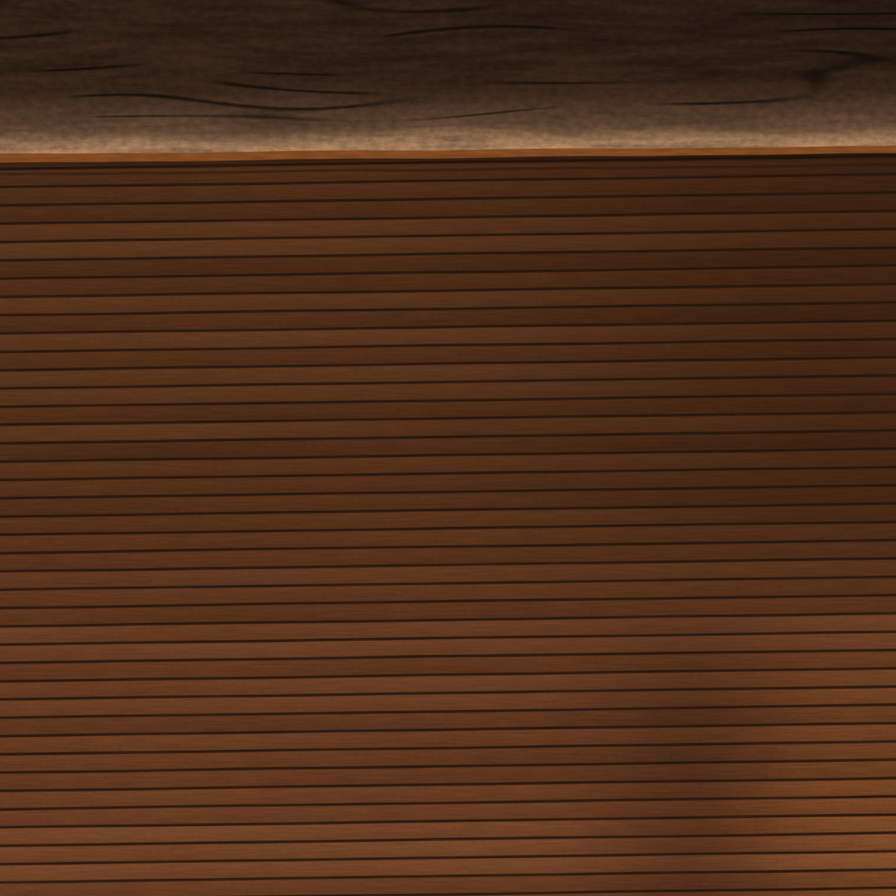
Write a WebGL 2 fragment shader that draws this texture.

```glsl
#version 300 es
precision highp float;
// Narrow stained timber slats under a weathered beam with a pale lower edge.
// Slats repeat along a slightly tilted axis, each with its own hashed tone;
// stretched gradient noise gives the grain, cracks and stains.

#define PITCH 0.02042         // height of one slat with its groove
#define PHASE 0.5052          // height of one groove at the left side
#define TILT 0.0145           // rise of the grooves across the canvas
#define GROOVE_HALF 0.0015    // half the groove width
#define GROOVE_SOFT 0.0011    // softness of the groove sides
#define SLAT_VARIATION 0.20   // tone difference between slats
#define BEAM_BASE 0.828       // lower edge of the beam at the left side
#define BEAM_TILT 0.0095      // rise of that edge across the canvas
#define TRIM_HEIGHT 0.0100    // orange strip below the beam
#define GRAIN 0.10            // strength of the fine slat grain

uniform vec2 u_resolution;
out vec4 fragColor;

const vec3 SLAT_DARK = vec3(0.245, 0.135, 0.068);
const vec3 SLAT_MID = vec3(0.325, 0.185, 0.095);
const vec3 SLAT_LIGHT = vec3(0.415, 0.240, 0.138);
const vec3 SLAT_GLOW = vec3(0.470, 0.275, 0.140);
const vec3 GROOVE = vec3(0.135, 0.080, 0.050);
const vec3 BEAM_DARK = vec3(0.180, 0.120, 0.080);
const vec3 BEAM_MID = vec3(0.330, 0.240, 0.175);
const vec3 BEAM_PALE = vec3(0.560, 0.425, 0.310);
const vec3 TRIM = vec3(0.500, 0.285, 0.130);

float hash(vec2 cell) {
    vec3 q = fract(cell.xyx * vec3(0.1031, 0.1030, 0.0973));
    q += dot(q, q.yzx + 33.33);
    return fract((q.x + q.y) * q.z);
}

float cornerSlope(vec2 cell, vec2 offset) {
    float angle = 6.28318 * hash(cell);
    return dot(vec2(cos(angle), sin(angle)), offset);
}

// Gradient noise, roughly -0.7 to 0.7
float noise(vec2 p) {
    vec2 i = floor(p), f = p - i;
    vec2 u = f * f * f * (f * (f * 6.0 - 15.0) + 10.0);
    vec2 e = vec2(1.0, 0.0);
    return mix(mix(cornerSlope(i, f), cornerSlope(i + e, f - e), u.x),
               mix(cornerSlope(i + e.yx, f - e.yx), cornerSlope(i + 1.0, f - 1.0), u.x), u.y);
}

float fbm(vec2 p) {
    float sum = 0.0, amplitude = 1.0;
    for (int octave = 0; octave < 4; octave++) {
        sum += amplitude * noise(p);
        p = p * 2.03 + 17.3;
        amplitude *= 0.55;
    }
    return sum;
}

// Light over the slats: dim upper right, warm lower left, glow in the corner
vec3 slatLight(vec2 p) {
    vec3 color = mix(SLAT_LIGHT, SLAT_MID, smoothstep(0.02, 0.58, p.y));
    float dim = smoothstep(0.35, 1.0, p.x) * smoothstep(0.28, 0.55, p.y);
    color = mix(color, SLAT_DARK, 0.85 * dim);
    float shade = exp(-pow((p.x - 0.77) / 0.10, 2.0)) * (1.0 - smoothstep(0.15, 0.42, p.y));
    color = mix(color, SLAT_DARK, 0.42 * shade);
    float glow = smoothstep(0.78, 0.96, p.x + 0.05 * noise(p * 6.0));
    return mix(color, SLAT_GLOW, 0.8 * glow * (1.0 - smoothstep(0.08, 0.36, p.y)));
}

vec3 slats(vec2 p, float belowTrim, float pixel) {
    float wobble = 0.0007 * noise(vec2(p.x * 5.0, p.y * 35.0));
    float row = (p.y - TILT * p.x - PHASE + wobble) / PITCH;
    float id = floor(row), along = fract(row);

    // Each slat has its own tone, drifting slowly along its length
    float tone = hash(vec2(id + 70.0, 9.0)) - 0.5;
    tone += 0.45 * noise(vec2(p.x * 3.0, id * 7.31));
    float grain = noise(vec2(p.x * 28.0 + id * 5.7, p.y * 420.0));
    grain += 0.5 * noise(p * vec2(190.0, 300.0));
    vec3 color = slatLight(p) * (1.0 + SLAT_VARIATION * tone + GRAIN * grain);
    color = mix(color, vec3(dot(color, vec3(0.4, 0.4, 0.2))), 0.14 * max(tone, 0.0));
    color *= 0.96 + 0.08 * smoothstep(0.1, 0.9, along);

    // Grooves, plus one thin joint just below the trim
    float soft = max(GROOVE_SOFT, pixel);
    float gap = min(along, 1.0 - along) * PITCH;
    float groove = 1.0 - smoothstep(GROOVE_HALF - soft, GROOVE_HALF + soft, gap);
    float joint = 1.0 - smoothstep(0.0, 0.0018 + pixel, abs(belowTrim - 0.013));
    float depth = 0.86 + 0.2 * noise(vec2(p.x * 9.0, id * 3.7));
    color = mix(color, GROOVE, clamp(max(groove * depth, 0.5 * joint), 0.0, 1.0));
    return color * mix(0.72, 1.0, smoothstep(0.0, 0.012, belowTrim));
}

vec3 beam(vec2 p, float rise) {
    vec2 q = p + vec2(0.0, 0.012 * noise(p * vec2(4.0, 9.0)));
    float fiber = fbm(q * vec2(7.0, 75.0));
    float speckle = fbm(p * vec2(90.0, 150.0));
    float level = rise + 0.013 * fiber + 0.008 * noise(p * vec2(5.0, 20.0));
    vec3 color = mix(BEAM_MID, BEAM_DARK, smoothstep(0.018, 0.085, level));
    color = mix(BEAM_PALE, color, smoothstep(0.006, 0.027, level));
    color *= 1.0 + 0.30 * fiber + 0.15 * speckle;
    color *= mix(1.08, 0.86, p.x * smoothstep(0.03, 0.14, rise));

    // Long dark cracks, broken along their length
    float ridge = abs(noise(q * vec2(2.6, 26.0) + 4.0));
    float crack = (1.0 - smoothstep(0.0, 0.065, ridge)) * smoothstep(-0.1, 0.3, noise(p * vec2(6.0, 14.0)));
    return color * (1.0 - 0.55 * crack * smoothstep(0.012, 0.04, rise));
}

void main() {
    vec2 p = gl_FragCoord.xy / u_resolution;
    float pixel = 1.0 / u_resolution.y;
    float rise = p.y - BEAM_BASE - BEAM_TILT * p.x + 0.0012 * noise(vec2(p.x * 8.0, 2.5));
    float belowTrim = -rise - TRIM_HEIGHT * (1.0 - 0.2 * p.x);

    vec3 color = slats(p, belowTrim, pixel);
    vec3 trim = TRIM * (1.0 + 0.15 * noise(p * vec2(40.0, 250.0)));
    color = mix(trim, color, smoothstep(-pixel, pixel, belowTrim));
    color = mix(color, beam(p, rise), smoothstep(-pixel, pixel, rise));
    fragColor = vec4(color, 1.0);
}
```
